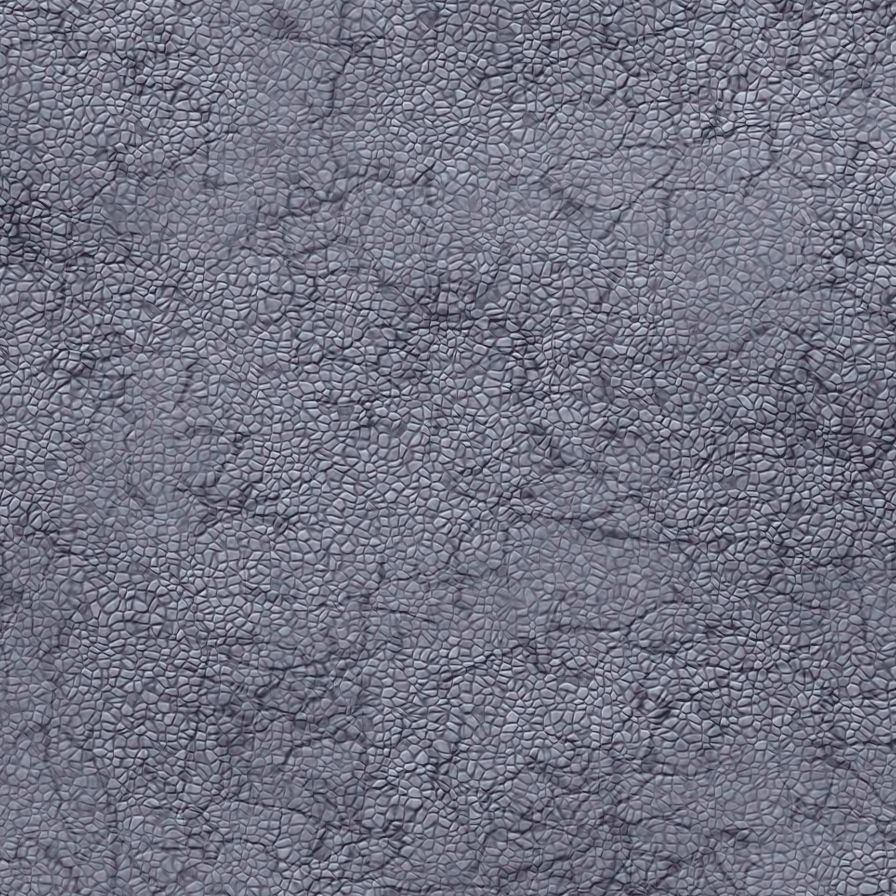
Give the GLSL for this texture, as a Shadertoy shader.

```glsl
// Slate-violet grained leather: small pebbles, wandering creases, soft mottling.

#define GRAIN_SCALE   vec2(86.0, 104.0)    // pebbles across the canvas
#define CREASE_SCALE  vec2(9.0, 21.0)      // wrinkle cells across the canvas
#define CREASE_DEPTH  0.75
#define LIGHT_STEP    vec2(-0.0008, 0.0024) // towards the light
#define SLOPE_GAIN    0.23
#define CAVITY_GAIN   0.17
#define MOTTLE_GAIN   0.15
#define SPECK_GAIN    0.09
#define MID_TONE      0.465
#define TONE_TINT     vec3(0.0, 0.004, 0.068)

vec2 hash22(vec2 p) {
    vec3 q = fract(p.xyx * vec3(0.1031, 0.1030, 0.0973));
    q += dot(q, q.yzx + 33.33);
    return fract((q.xx + q.yz) * q.zy);
}

float noise(vec2 p) {
    vec2 cell = floor(p), f = fract(p);
    f = f * f * (3.0 - 2.0 * f);
    float low = mix(hash22(cell).x, hash22(cell + vec2(1, 0)).x, f.x);
    float high = mix(hash22(cell + vec2(0, 1)).x, hash22(cell + vec2(1, 1)).x, f.x);
    return mix(low, high, f.y);
}

vec2 noise2(vec2 p) {
    return vec2(noise(p), noise(p + vec2(37.0, 91.0))) - 0.5;
}

float fbm(vec2 p) {
    float sum = 0.0, weight = 0.5;
    for (int i = 0; i < 4; i++) {
        sum += weight * noise(p);
        p = p * 2.03 + 17.3;
        weight *= 0.5;
    }
    return sum / 0.9375;
}

mat2 rotation(float angle) {
    float c = cos(angle), s = sin(angle);
    return mat2(c, s, -s, c);
}

// x: gap between the two nearest seeds (zero on a border), y: random cell value
vec2 cells(vec2 p) {
    vec2 base = floor(p);
    float nearest = 9.0, second = 9.0, id = 0.0;
    for (int y = -1; y <= 1; y++)
    for (int x = -1; x <= 1; x++) {
        vec2 cell = base + vec2(x, y);
        vec2 rnd = hash22(cell);
        float d = length(cell + 0.5 + 0.9 * (rnd - 0.5) - p);
        if (d < nearest) {
            second = nearest;
            nearest = d;
            id = fract(rnd.x * 7.31 + rnd.y * 3.17);
        } else {
            second = min(second, d);
        }
    }
    return vec2(second - nearest, id);
}

// Broken networks of long wrinkles: two near horizontal, one near vertical
float creases(vec2 p) {
    float depth = 0.0;
    vec2 bend = 0.020 * noise2(p * 22.0) + 0.009 * noise2(p * 75.0);
    for (int i = 0; i < 3; i++) {
        float k = float(i);
        float angle = i == 2 ? 1.45 : 0.18 - 0.55 * k;
        vec2 q = rotation(angle) * (p + bend) + 5.7 * k;
        float gap = cells(q * CREASE_SCALE).x;
        float patchy = smoothstep(0.48, 0.68, noise(q * vec2(10.0, 15.0) + 40.0));
        float strength = i == 2 ? 0.75 : 1.0;
        depth = max(depth, strength * patchy * (1.0 - smoothstep(0.015, 0.12, gap)));
    }
    return depth;
}

// Height of the hide, pebbles about 0 to 1
float relief(vec2 p) {
    vec2 warped = p + 0.012 * noise2(p * 17.0) + 0.0065 * noise2(p * 68.0);
    vec2 grain = cells(warped * GRAIN_SCALE);
    float dome = smoothstep(0.0, 0.42, grain.x) * (0.68 + 0.55 * grain.y);
    float worn = mix(0.65, 1.1, smoothstep(0.3, 0.7, noise(p * vec2(6.0, 9.0) + 8.0)));
    float fine = noise(p * 175.0) + 0.6 * noise(p * 290.0) - 0.8;
    return mix(0.56, dome, worn) + 0.30 * fine - CREASE_DEPTH * creases(p);
}

void mainImage(out vec4 fragColor, in vec2 fragCoord) {
    vec2 p = fragCoord / iResolution.y;

    // Directional light and dark cavities
    float shadeSide = relief(p - 0.5 * LIGHT_STEP);
    float lightSide = relief(p + 0.5 * LIGHT_STEP);
    float slope = shadeSide - lightSide;
    float cavity = 0.5 * (shadeSide + lightSide) - 0.53;

    // Broad wear and fine sheen
    float mottle = fbm(p * vec2(3.2, 5.0) + 3.0) - 0.5;
    float speck = noise(p * 240.0 + 60.0) - 0.5;
    float tone = MID_TONE + SLOPE_GAIN * slope + CAVITY_GAIN * cavity
               + MOTTLE_GAIN * mottle + SPECK_GAIN * speck;
    tone = clamp(tone, 0.14, 0.80);

    // Violet body with cooler raised grains
    float cool = 0.028 * (noise(p * 95.0 + 20.0) - 0.5) + 0.03 * (tone - 0.45);
    vec3 color = vec3(tone) + TONE_TINT + cool * vec3(-0.7, 0.7, 0.3);
    fragColor = vec4(color, 1.0);
}
```
